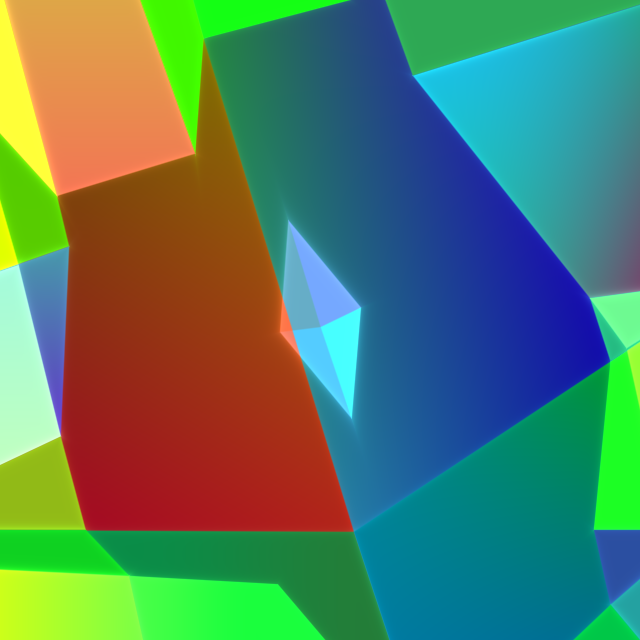
A Shadertoy shader for this background:

```glsl
// Draws tilted panes of glowing colour around a small four-faced crystal.

// Corners shared by neighbouring panes
const vec2 ridgeTop = vec2(.318, .940), ridgeFoot = vec2(.553, .169);
const vec2 shelfLeft = vec2(.089, .694), shelfRight = vec2(.305, .760);
const vec2 westHigh = vec2(.108, .615), westLow = vec2(.095, .318), westFoot = vec2(.134, .172);
const vec2 mintTip = vec2(.029, .586), floorBend = vec2(.202, .100);
const vec2 skyTip = vec2(.645, .882), eastHigh = vec2(.922, .534), eastLow = vec2(.954, .435);
const vec2 eastFoot = vec2(.928, .172), cornerTip = vec2(.954, .055);

// Signed distance to a line, positive on the right of a -> b
float side(vec2 p, vec2 a, vec2 b) {
    vec2 e = normalize(b - a);
    return dot(p - a, vec2(e.y, -e.x));
}

// Convex quad with counterclockwise corners, negative inside
float quad(vec2 p, vec2 a, vec2 b, vec2 c, vec2 d) {
    return max(max(side(p, a, b), side(p, b, c)), max(side(p, c, d), side(p, d, a)));
}

// Four-corner colour gradient
vec3 blend(vec2 t, vec3 lowLeft, vec3 lowRight, vec3 topLeft, vec3 topRight) {
    t = clamp(t, 0., 1.);
    return mix(mix(lowLeft, lowRight, t.x), mix(topLeft, topRight, t.x), t.y);
}

float cover(float d) {
    float aa = 1. / iResolution.y;
    return smoothstep(aa, -aa, d);
}

// Fill a shape and lay a thin glow along its edge
void fill(inout vec3 col, float d, vec3 tint) {
    col = mix(col, tint, cover(d));
    col += .12 * tint * exp(-abs(d) / .005);
}

void mainImage(out vec4 fragColor, in vec2 fragCoord) {
    vec2 p = fragCoord / iResolution.xy;
    float ridge = side(p, ridgeFoot, ridgeTop);

    // Blue and red main panes, split by the ridge
    vec3 col = blend(vec2(ridge / .46, p.y), vec3(.14, .48, .75), vec3(0, .02, .6),
                     vec3(.14, .54, .21), vec3(.16, .06, .75));
    fill(col, ridge, blend((p - vec2(0, .17)) / vec2(.55, .77), vec3(.63, 0, .15),
                           vec3(.70, .14, .10), vec3(.38, .32, 0), vec3(.56, .52, 0)));

    // Upper left panes
    fill(col, quad(p, ridgeTop, vec2(.547, 1), vec2(.55, 1.1), vec2(.275, 1.1)), vec3(.08, 1, .08));
    fill(col, quad(p, shelfRight, ridgeTop, vec2(.275, 1.1), vec2(.183, 1.1)), vec3(.25, .97, 0));
    fill(col, quad(p, shelfLeft, shelfRight, vec2(.183, 1.1), vec2(-.02, 1.1)),
         mix(vec3(.95, .46, .33), vec3(.87, .65, .28), clamp((p.y - .7) / .3, 0., 1.)));
    fill(col, quad(p, vec2(-.1, .542), westHigh, shelfLeft, vec2(-.1, .902)),
         mix(vec3(.42, .80, 0), vec3(.3, .8, 0), p.y));
    fill(col, quad(p, vec2(-.1, .902), shelfLeft, vec2(-.02, 1.1), vec2(-.1, 1.1)), vec3(1, 1, .22));
    fill(col, quad(p, vec2(-.1, .542), mintTip, vec2(-.03, .792), vec2(-.1, .79)), vec3(.88, 1, 0));

    // Left panes
    fill(col, quad(p, vec2(-.1, .226), westLow, westHigh, vec2(-.1, .542)),
         mix(vec3(.37, .20, .76), vec3(.28, .58, .67), clamp((p.y - .32) / .28, 0., 1.)));
    fill(col, quad(p, vec2(-.1, .226), westLow, mintTip, vec2(-.1, .542)),
         mix(vec3(.74, 1, .76), vec3(.64, .98, .86), clamp((p.y - .3) / .28, 0., 1.)));
    fill(col, quad(p, vec2(-.1, .172), westFoot, westLow, vec2(-.1, .226)), vec3(.57, .73, .09));

    // Floor panes
    fill(col, quad(p, vec2(-.1), vec2(.642, -.1), ridgeFoot, vec2(-.1, .172)),
         mix(vec3(.04, .55, .28), vec3(.14, .49, .22), smoothstep(.2, .6, p.x)));
    fill(col, quad(p, vec2(-.1, .115), floorBend, westFoot, vec2(-.1, .172)), vec3(.06, .82, .13));
    fill(col, quad(p, vec2(.246, -.1), vec2(.593, -.1), vec2(.434, .087), floorBend),
         mix(vec3(.28, 1, .28), vec3(.1, 1, .24), smoothstep(.2, .4, p.x)));
    fill(col, quad(p, vec2(-.1), vec2(.246, -.1), floorBend, vec2(-.1, .115)),
         mix(vec3(.80, 1, .1), vec3(.48, 1, .27), clamp(p.x / .22, 0., 1.)));

    // Lower right panes
    fill(col, quad(p, vec2(.642, -.1), vec2(1.1, -.1), vec2(1.1, .532), ridgeFoot),
         blend((p - vec2(.55, 0)) / vec2(.4, .435), vec3(0, .49, .64), vec3(0, .42, .56),
               vec3(0, .55, .58), vec3(0, .59, .20)));
    fill(col, quad(p, eastFoot, vec2(1.1, .172), vec2(1.1, .532), eastLow), vec3(.11, 1, .14));
    fill(col, quad(p, vec2(1.02, .27), vec2(1.1, .27), vec2(1.1, .532), vec2(.979, .456)),
         vec3(.58, 1, .2));
    fill(col, quad(p, eastFoot, cornerTip, vec2(1.08, .165), vec2(1.08, .172)), vec3(.17, .31, .63));
    fill(col, quad(p, cornerTip, vec2(1.08, -.096), vec2(1.15, 0), vec2(1.08, .165)),
         vec3(.14, .63, .63));
    fill(col, quad(p, vec2(.8, -.091), vec2(.9, -.2), vec2(1.08, -.096), cornerTip), vec3(0, .78, .28));

    // Upper right panes
    vec2 t = clamp((p - vec2(.645, .53)) / vec2(.355, .46), 0., 1.);
    fill(col, quad(p, skyTip, eastHigh, vec2(1.1, .558), vec2(1.1, 1.024)),
         blend(vec2(t.x * t.x, t.y), vec3(.1, .78, .6), vec3(.46, .27, .42),
               vec3(.1, .75, .98), vec3(.13, .66, .58)));
    fill(col, quad(p, skyTip, vec2(1.1, 1.024), vec2(1.1, 1.1), vec2(.566, 1.1)), vec3(.18, .66, .33));
    fill(col, quad(p, eastHigh, eastLow, vec2(1.1, .532), vec2(1.1, .558)), vec3(.14, .72, .5));
    fill(col, quad(p, eastHigh, vec2(.979, .456), vec2(1.1, .532), vec2(1.1, .558)),
         vec3(.43, .98, .57));

    // Crystal: facets meet at its core, the ridge tints its left tip
    vec2 top = vec2(.4505, .656), right = vec2(.564, .5195), bottom = vec2(.5495, .346);
    vec2 left = vec2(.4375, .481), core = vec2(.501, .489);
    float lower = cover(-(p.x < core.x ? side(p, left, core) : side(p, core, right)));
    vec3 upperTint = mix(vec3(.40, .68, .78), vec3(.46, .66, 1), cover(-side(p, core, top)));
    vec3 lowerTint = mix(vec3(.33, .80, 1), vec3(.28, 1, 1), cover(-side(p, bottom, core)));
    vec3 facet = mix(upperTint, lowerTint, lower);
    facet = mix(facet, mix(vec3(1, .45, .28), vec3(.95, .5, .4), lower), cover(ridge));
    float gem = quad(p, left, bottom, right, top);
    col += .1 * facet * exp(-max(gem, 0.) / .012) * (1. - cover(gem));
    fill(col, gem, facet);

    fragColor = vec4(clamp(col, 0., 1.), 1);
}
```
